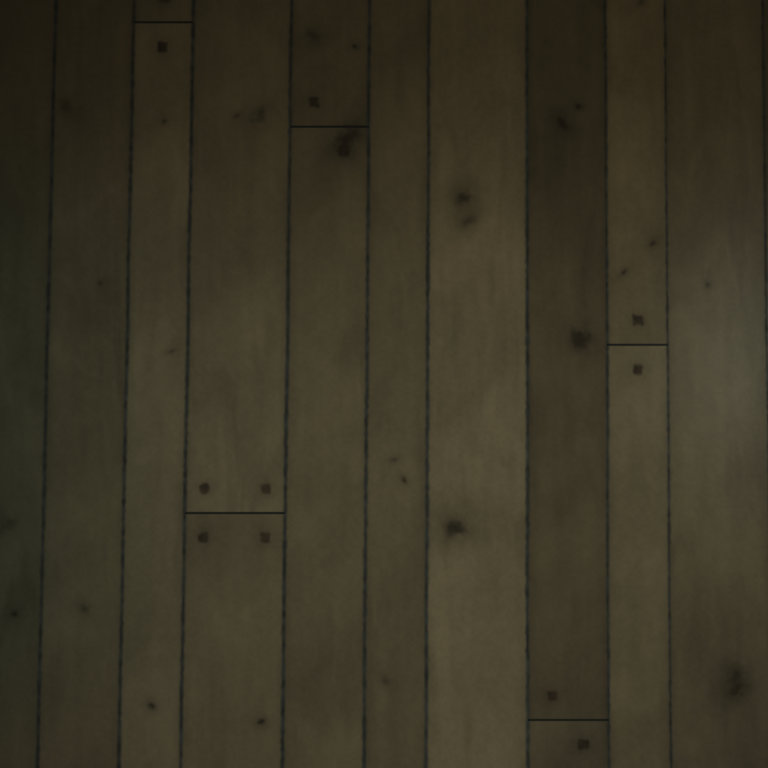
Write a WebGL 2 fragment shader that draws this texture.

```glsl
#version 300 es
precision highp float;
// Dim, worn wooden floor: long planks in three widths with butt joints, pegs and knots.

uniform vec2 u_resolution;
out vec4 fragColor;

#define FIRST_SEAM 0.0605     // centre of the first full group of planks
#define GROUP_WIDTH 0.313     // medium + narrow + wide plank
#define MEDIUM_END 0.104
#define NARROW_END 0.183
#define FAN 0.041             // how much the seams spread towards the bottom
#define SEAM_HALF 0.0021
#define JOINT_HALF 0.0013
#define PEG_HALF 0.0066
#define PEG_GAP 0.032         // distance of pegs from a joint
#define GRAIN 0.12
#define BLOTCH 0.34
#define KNOTS 3

const vec3 WOOD = vec3(0.288, 0.263, 0.191);
const vec3 SEAM = vec3(0.132, 0.143, 0.132);
const vec3 PEG = vec3(0.120, 0.100, 0.072);
const vec3 TOP_TINT = vec3(1.0, 0.94, 0.83);
const vec3 SHEEN = vec3(0.050, 0.058, 0.062);

// Joint height (negative for none) and tone of each plank, left to right.
const vec2 PLANKS[11] = vec2[11](
    vec2(-1.0, 0.91), vec2(-1.0, 0.98), vec2(0.971, 1.02), vec2(0.332, 0.98),
    vec2(0.835, 0.98), vec2(-1.0, 0.95), vec2(-1.0, 1.11), vec2(0.0625, 0.83),
    vec2(0.551, 1.04), vec2(-1.0, 0.97), vec2(-1.0, 0.86));

float hash(vec2 p) {
    return fract(sin(dot(p, vec2(127.1, 311.7))) * 43758.5453);
}

float noise(vec2 p) {
    vec2 i = floor(p), f = fract(p);
    f = f * f * (3.0 - 2.0 * f);
    return mix(mix(hash(i), hash(i + vec2(1, 0)), f.x),
               mix(hash(i + vec2(0, 1)), hash(i + vec2(1, 1)), f.x), f.y);
}

float fbm(vec2 p) {
    float sum = 0.0, amp = 0.5;
    for (int i = 0; i < 4; i++) {
        sum += amp * noise(p);
        p = p * 2.03 + 17.3;
        amp *= 0.5;
    }
    return sum;
}

// Coverage of a shape whose signed distance is d.
float cover(float d, float blur) {
    return 1.0 - smoothstep(-blur, blur, d);
}

float roundedBox(vec2 p, float halfSize, float radius) {
    vec2 q = abs(p) - halfSize + radius;
    return length(max(q, 0.0)) + min(max(q.x, q.y), 0.0) - radius;
}

void main() {
    vec2 p = gl_FragCoord.xy / u_resolution;
    float pixel = 1.0 / min(u_resolution.x, u_resolution.y);

    // Undo the fan, then find the plank
    float x = 0.66 + (p.x - 0.66) / (1.0 - FAN * (p.y - 0.5));
    x += 0.0012 * (noise(vec2(x * 5.0, p.y * 9.0)) - 0.5);
    float u = (x - FIRST_SEAM) / GROUP_WIDTH;
    float f = fract(u) * GROUP_WIDTH;
    int kind = f < MEDIUM_END ? 0 : (f < NARROW_END ? 1 : 2);
    float left = kind == 0 ? 0.0 : (kind == 1 ? MEDIUM_END : NARROW_END);
    float right = kind == 0 ? MEDIUM_END : (kind == 1 ? NARROW_END : GROUP_WIDTH);
    float width = right - left;
    float across = f - 0.5 * (left + right);
    int index = clamp(int(floor(u)) * 3 + kind + 1, 0, 10);
    vec2 plank = PLANKS[index];
    float above = step(plank.x, p.y);
    float board = float(index) + 20.0 * above;

    // Faint long grain, clouded blotches and fine speckle
    vec2 g = vec2(x, p.y) + board * vec2(3.17, 7.31);
    float wave = fbm(g * vec2(16.0, 4.0));
    float grain = fbm(g * vec2(60.0, 6.0)) - 0.47;
    float rings = sin(across * 200.0 + wave * 26.0);
    float blotch = fbm(g * vec2(9.0, 9.0) + 1.5 * wave) - 0.47;
    float speckle = noise(p * 250.0) + 0.7 * noise(p * vec2(110.0, 90.0)) - 0.85;
    float tone = plank.y * (0.97 + 0.06 * hash(vec2(board, 4.0)));
    tone *= 1.0 + GRAIN * grain + 0.008 * rings + BLOTCH * blotch + 0.05 * speckle;
    vec3 color = WOOD * tone;

    // Cooler at the left middle, browner on some boards
    float cool = exp(-8.0 * p.x) * (1.0 - smoothstep(0.2, 0.5, abs(p.y - 0.45)));
    float brown = 0.35 * hash(vec2(board, 9.0)) + 0.8 * blotch * blotch;
    color *= mix(vec3(1.0), vec3(0.90, 1.0, 1.02), cool);
    color *= mix(vec3(1.0), vec3(1.0, 0.96, 0.90), brown);

    // Knots: a dark core in a cloudy smudge
    for (int k = 0; k < KNOTS; k++) {
        vec2 id = vec2(float(index) + 0.5, float(k) * 3.7 + 1.0);
        vec2 at = vec2((hash(id) - 0.5) * 0.65 * width, hash(id + 5.3));
        float size = mix(0.003, 0.012, pow(hash(id + 8.1), 2.0));
        vec2 d = vec2(across, p.y) - at;
        d += (vec2(fbm(p * 60.0), fbm(p * 60.0 + 31.0)) - 0.47) * size * 2.4;
        d.y += d.x * (hash(id + 2.7) - 0.5);
        float r = length(d * vec2(0.85, 1.0)) / size;
        float dark = 0.40 * exp(-r * r) + 0.17 * exp(-0.12 * r * r);
        color *= 1.0 - dark * mix(0.45, 1.0, hash(id + 6.6));
    }

    // Pegs: two pairs on wide planks, a diagonal on medium, a line on narrow
    float joint = 0.0;
    if (plank.x > 0.0) {
        float side = above * 2.0 - 1.0;
        float pegX = kind == 2 ? abs(across) - 0.040 : (kind == 0 ? across + side * 0.020 : across);
        vec2 d = vec2(pegX, p.y - plank.x - side * PEG_GAP);
        d += (vec2(noise(p * 130.0), noise(p * 130.0 + 9.0)) - 0.5) * 0.003;
        float radius = kind == 2 ? 0.006 : 0.003;
        float peg = cover(roundedBox(d, PEG_HALF, radius), max(pixel, 0.0028));
        color *= 1.0 - 0.12 * exp(-dot(d, d) / 0.0002);
        color = mix(color, PEG * (0.7 + 0.6 * noise(p * 150.0)), 0.72 * peg);
        joint = cover(abs(p.y - plank.x) - JOINT_HALF, max(pixel, 0.0012));
    }

    // Seams, finer towards the right, with ragged edges and a soft shadow
    float edge = min(f - left, right - f);
    float thin = 1.0 - 0.4 * smoothstep(0.68, 0.88, x);
    float ragged = 0.0016 * (noise(p * vec2(200.0, 170.0)) - 0.5);
    float seam = cover(edge + ragged - SEAM_HALF * thin, max(pixel, 0.0024));
    color *= 1.0 - 0.14 * exp(-edge / 0.005);
    color = mix(color, SEAM * (0.75 + 0.5 * noise(p * vec2(60.0, 110.0))), 0.85 * seam);
    color = mix(color, SEAM * 0.55, 0.9 * joint);

    // Uneven room light: dim top and corners, cool sheen at the right
    float top = smoothstep(0.42, 1.02, p.y);
    vec2 v = (p - vec2(0.64, 0.42)) * vec2(1.2, 0.9);
    color *= mix(vec3(1.0), TOP_TINT * 0.69, top) * (1.03 - 0.46 * dot(v, v));
    color *= 1.0 - 0.16 * smoothstep(0.75, 1.0, p.x) * (1.0 - smoothstep(0.0, 0.35, p.y));
    vec2 s = (p - vec2(0.97, 0.54)) / vec2(0.11, 0.18);
    color += SHEEN * exp(-dot(s, s)) * (1.0 - 0.7 * seam);

    fragColor = vec4(color, 1.0);
}
```
